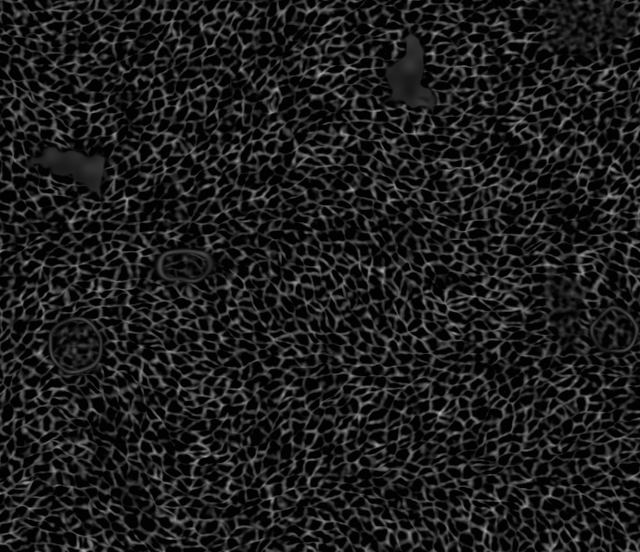
Give the GLSL for this texture, as a Shadertoy shader.

```glsl
vec2 hash2(vec2 p) {
    vec3 q = fract(p.xyx * vec3(0.1031, 0.1030, 0.0973));
    q += dot(q, q.yzx + 33.33);
    return fract((q.xx + q.yz) * q.zy);
}

float noise(vec2 p) {
    vec2 i = floor(p), f = fract(p);
    f = f * f * (3.0 - 2.0 * f);
    float low = mix(hash2(i).x, hash2(i + vec2(1, 0)).x, f.x);
    float high = mix(hash2(i + vec2(0, 1)).x, hash2(i + vec2(1, 1)).x, f.x);
    return mix(low, high, f.y);
}

vec2 noise2(vec2 p) {
    return vec2(noise(p), noise(p + 71.7)) - 0.5;
}

// Signed gradient noise with a narrow band of sizes
float ripple(vec2 p) {
    vec2 i = floor(p), f = fract(p);
    vec2 u = f * f * f * (f * (f * 6.0 - 15.0) + 10.0);
    float sum = 0.0;
    for (int k = 0; k < 4; k++) {
        vec2 corner = vec2(k % 2, k / 2);
        vec2 weight = mix(1.0 - u, u, corner);
        vec2 slope = 2.0 * hash2(i + corner) - 1.0;
        sum += weight.x * weight.y * dot(slope, f - corner);
    }
    return 2.0 * sum;
}

// Voronoi walls of even width, rounded and brighter where they meet
float network(vec2 p, mat2 metric, float softness) {
    vec2 cell = floor(p), f = fract(p);
    vec2 nearest = vec2(8.0);
    for (int y = -2; y <= 2; y++)
    for (int x = -2; x <= 2; x++) {
        vec2 g = vec2(x, y);
        vec2 r = metric * (g + 0.92 * hash2(cell + g) - f);
        if (dot(r, r) < dot(nearest, nearest)) nearest = r;
    }
    float walls = 0.0;
    for (int y = -2; y <= 2; y++)
    for (int x = -2; x <= 2; x++) {
        vec2 g = vec2(x, y);
        vec2 r = metric * (g + 0.92 * hash2(cell + g) - f);
        vec2 across = r - nearest;
        if (dot(across, across) > 1e-5) {
            float border = dot(0.5 * (r + nearest), normalize(across));
            walls += exp(-4.0 * border * border / softness);
        }
    }
    return sqrt(sqrt(walls));
}

// Elliptical distance, negative inside
float ellipse(vec2 p, vec2 center, vec2 radius) {
    return (length((p - center) / radius) - 1.0) * min(radius.x, radius.y);
}

// Triangular distance widening from the tip along a direction
float wedge(vec2 p, vec2 tip, vec2 along, float extent, float spread) {
    vec2 q = p - tip;
    float t = dot(q, along);
    float side = abs(dot(q, vec2(-along.y, along.x)));
    return max(max(t - extent, -t), side - 0.006 - spread * t);
}

void mainImage(out vec4 fragColor, in vec2 fragCoord) {
    vec2 p = fragCoord / iResolution.x;

    // Slowly turning grain direction
    float angle = 3.0 * (noise(p * 5.0 + 9.0) - 0.5) - 0.2;
    float c = cos(angle), s = sin(angle);
    mat2 metric = mat2(0.8, 0.0, 0.0, 1.24) * mat2(c, -s, s, c);

    // Uneven soft fibres over a fine signed ripple
    vec2 bent = p + 0.009 * noise2(p * 38.0) + 0.004 * noise2(p * 90.0);
    float walls = network(bent * vec2(50.0, 58.0), metric, 0.043);
    float strength = (0.68 + 0.64 * noise(p * 45.0)) * (0.7 + 0.6 * noise(p * 100.0));
    float beads = smoothstep(0.75, 1.0, noise(p * 90.0 + 5.0));
    float band = ripple(p * 88.0) + 0.5 * ripple(p * 125.0 + 40.0);
    float light = 0.335 * walls * (strength + 0.35 * beads) - 0.12 + 0.16 * band;

    // Dim, quiet areas
    vec2 rough = p + 0.03 * noise2(p * 28.0) + 0.012 * noise2(p * 75.0);
    float quiet = min(ellipse(rough, vec2(0.915, 0.825), vec2(0.070, 0.042)),
                      ellipse(rough, vec2(0.885, 0.383), vec2(0.034, 0.055)));
    float mottled = 0.09 + 0.13 * band;
    light = mix(light, mottled, 0.8 * smoothstep(0.012, -0.012, quiet));

    // Round outlines, each with a dark gap around it
    vec2 wavy = p + 0.007 * noise2(p * 40.0);
    float outline = ellipse(wavy, vec2(0.117, 0.324), vec2(0.040));
    outline = min(outline, ellipse(wavy, vec2(0.961, 0.346), vec2(0.034)));
    outline = min(outline, ellipse(wavy, vec2(0.289, 0.448), vec2(0.042, 0.024)));
    light = mix(light, mottled, 0.6 * smoothstep(0.0, -0.012, outline));
    light *= 1.0 - 0.6 * exp(-outline * outline / 0.00007);
    float glow = 0.12 + 0.2 * noise(p * 60.0);
    light = max(light, glow * exp(-outline * outline / 0.000009));

    // Flat grey patches
    float patches = min(wedge(rough, vec2(0.637, 0.805), vec2(-0.05, -1.0), 0.112, 0.30),
                        wedge(rough, vec2(0.059, 0.613), vec2(0.97, -0.22), 0.105, 0.28));
    float patchGrey = 0.08 + 0.13 * noise(p * 50.0 + 3.0);
    light *= 1.0 - 0.7 * smoothstep(0.009, 0.002, patches);
    light = mix(light, patchGrey, smoothstep(0.003, -0.003, patches));

    fragColor = vec4(vec3(clamp(light, 0.008, 0.75)), 1.0);
}
```
